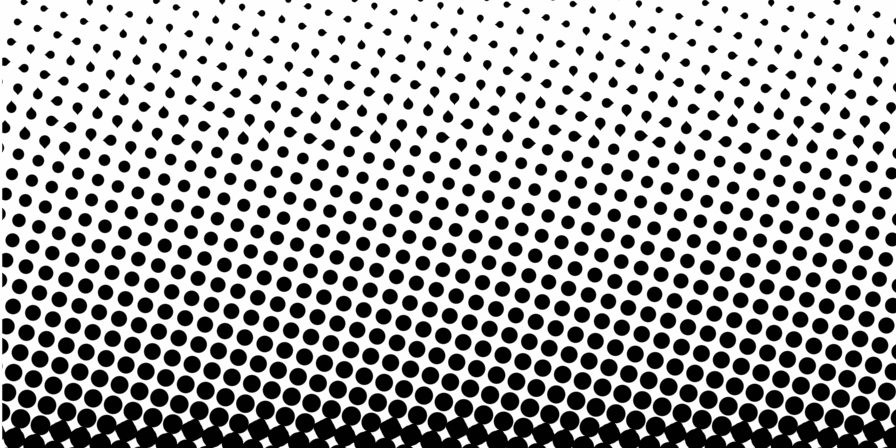
Give the GLSL for this pattern, as a WebGL 1 fragment shader.

```glsl
precision highp float;

uniform vec2 u_resolution;

// Lengths are in canvas heights.
const float PITCH = 0.04669;
const float SCREEN_ANGLE = 0.3133;
const vec2 GRID_ORIGIN = vec2(0.0411, 0.6557);
const float DROP_START = 0.668;
const float DIAMOND_TOP = 0.045;
const float LEFT_MARGIN = 0.005;
const vec3 PAPER = vec3(0.995);
const vec3 INK = vec3(0.005);

mat2 rotation(float angle) {
  float c = cos(angle);
  float s = sin(angle);
  return mat2(c, s, -s, c);
}

float hash(vec2 cell) {
  return fract(sin(dot(cell, vec2(127.1, 311.7))) * 43758.5453);
}

// Dot radius grows from the top edge to the bottom edge.
float dotRadius(float height) {
  float h = clamp(height, 0.0, 1.05);
  float ramp = mix(0.0205, 0.0066, h) + 0.006 * h * (1.0 - h);
  return ramp + 0.004 * exp(-14.0 * h);
}

// Circle joined by tangents to a tip on the +y axis.
float dropDistance(vec2 p, float radius, float tip) {
  p.x = abs(p.x);
  float b = radius / tip;
  float a = sqrt(max(1.0 - b * b, 0.0));
  float along = dot(p, vec2(-b, a));
  if (along < 0.0) return length(p) - radius;
  if (along > a * tip) return length(p - vec2(0.0, tip));
  return dot(p, vec2(a, b)) - radius;
}

float diamondDistance(vec2 p, float halfSize) {
  return (abs(p.x) + abs(p.y) - halfSize) * 0.70711;
}

// Shape of one halftone cell.
float cellDistance(vec2 p, vec2 cell, mat2 gridToCanvas) {
  vec2 center = GRID_ORIGIN + gridToCanvas * (cell * PITCH);
  vec2 local = p - center;
  float radius = dotRadius(center.y);
  float pointed = step(DROP_START, center.y);
  float quarterTurn = floor(hash(cell) * 4.0) * 1.570796;
  float tip = radius * mix(1.0001, 1.45, pointed);
  float d = dropDistance(rotation(quarterTurn) * local, radius, tip);
  if (center.y < DIAMOND_TOP) {
    d = min(d, diamondDistance(local * gridToCanvas, PITCH * 0.67));
  }
  return d;
}

// Nearest shape among the neighboring cells.
float halftoneDistance(vec2 p) {
  mat2 gridToCanvas = rotation(-SCREEN_ANGLE);
  vec2 grid = (p - GRID_ORIGIN) * gridToCanvas / PITCH;
  vec2 nearest = floor(grid + 0.5);
  float d = 1.0;
  for (int y = -1; y <= 1; y++) {
    for (int x = -1; x <= 1; x++) {
      vec2 cell = nearest + vec2(float(x), float(y));
      d = min(d, cellDistance(p, cell, gridToCanvas));
    }
  }
  return d;
}

void main() {
  vec2 p = gl_FragCoord.xy / u_resolution.y;
  float edge = 0.9 / u_resolution.y;

  // Clip the ink at the narrow left margin.
  float d = max(halftoneDistance(p), LEFT_MARGIN - p.x);
  float ink = 1.0 - smoothstep(-edge, edge, d);
  gl_FragColor = vec4(mix(PAPER, INK, ink), 1.0);
}
```
